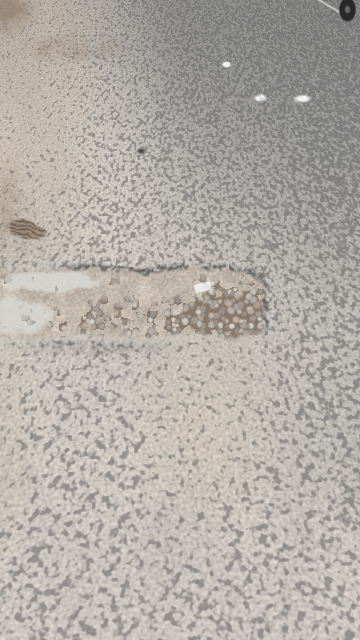
Write a Shadertoy shader that draws this texture.

```glsl
const vec3 SAND = vec3(0.795, 0.775, 0.745);
const vec3 DUST = vec3(0.79, 0.745, 0.695);
const vec3 ROAD = vec3(0.6);
const vec3 TAR = vec3(0.4);
const vec3 SOIL = vec3(0.56, 0.49, 0.42);
const vec3 CHALK = vec3(0.85, 0.85, 0.83);
const float HORIZON = 1.4;
const float SPECKLE_FREQ = 112.0;
const float GRAIN_FREQ = 210.0;
const float GRAVEL_FREQ = 105.0;
const vec2 HOLE_CENTER = vec2(0.145, 0.525);
const vec2 HOLE_HALF = vec2(0.268, 0.054);
const float HOLE_ROUND = 0.03;

vec2 hash2(vec2 p) {
    vec3 a = fract(p.xyx * vec3(0.1031, 0.1030, 0.0973));
    a += dot(a, a.yzx + 33.33);
    return fract((a.xx + a.yz) * a.zy);
}

float corner(vec2 cell, vec2 offset) {
    float angle = 6.2832 * hash2(cell + 71.0).x;
    return dot(vec2(cos(angle), sin(angle)), offset);
}

float gradientNoise(vec2 p) {
    vec2 i = floor(p), f = fract(p), e = vec2(0, 1);
    vec2 u = f * f * (3.0 - 2.0 * f);
    float low = mix(corner(i, f), corner(i + e.yx, f - e.yx), u.x);
    float high = mix(corner(i + e, f - e), corner(i + 1.0, f - 1.0), u.x);
    return 1.4 * mix(low, high, u.y);
}

float fbm(vec2 p) {
    float sum = 0.0, amp = 0.6;
    for (int i = 0; i < 4; i++) {
        sum += amp * gradientNoise(p);
        p = p * 2.03 + 17.0;
        amp *= 0.5;
    }
    return sum;
}

float box(vec2 p, vec2 size) {
    vec2 d = abs(p) - size;
    return length(max(d, 0.0)) + min(max(d.x, d.y), 0.0);
}

// Soft ellipse: 1 at the center, 0 beyond the radii
float blob(vec2 p, float x, float y, float rx, float ry) {
    return 1.0 - smoothstep(0.2, 1.0, length((p - vec2(x, y)) / vec2(rx, ry)));
}

vec2 rotate(vec2 p, float a) {
    return mat2(cos(a), sin(a), -sin(a), cos(a)) * p;
}

// Pebble colour in rgb, coverage in a
vec4 gravel(vec2 p, float density) {
    vec2 g = p * GRAVEL_FREQ, cell = floor(g), id = cell;
    float nearest = 9.0;
    for (int k = 0; k < 9; k++) {
        vec2 c = cell + vec2(k % 3 - 1, k / 3 - 1);
        float d = length(g - c - hash2(c)) + 0.25 * hash2(c + 5.0).x;
        if (d < nearest) { nearest = d; id = c; }
    }
    vec2 h = hash2(id + 9.0);
    vec3 tint = mix(vec3(0.57, 0.54, 0.53), CHALK, h.x * h.x);
    tint = mix(tint, vec3(0.73, 0.58, 0.55), 0.5 * step(0.85, h.y));
    tint = mix(tint, SOIL * 0.9, smoothstep(0.35, 0.75, nearest));
    return vec4(tint, smoothstep(h.y - 0.15, h.y + 0.15, density));
}

void mainImage(out vec4 fragColor, in vec2 fragCoord) {
    vec2 p = fragCoord / iResolution.y;
    float aa = 1.2 / iResolution.y;
    vec2 ground = vec2((p.x - 0.28) / (HORIZON - p.y), -log(HORIZON - p.y));
    float broad = fbm(p * vec2(9, 5) + 3.0);
    float rough = fbm(p * 38.0);
    float grain = gradientNoise(ground * GRAIN_FREQ);

    // Bare road at the upper right, dust elsewhere
    float bare = smoothstep(0.45, 0.9, p.y) * smoothstep(-0.06, 0.14, p.x - 0.4 + 0.24 * p.y + 0.04 * broad);
    float rightWear = smoothstep(0.34, 0.56, p.x + 0.05 * broad) * smoothstep(0.1, 0.35, p.y);
    float sandBand = blob(p, 0.32, 0.36, 0.15, 0.25) + blob(p, 0.0, 0.33, 0.08, 0.25);
    float leftDust = smoothstep(0.16, 0.0, p.x - 0.05 * p.y) * smoothstep(0.5, 0.75, p.y);
    vec3 col = mix(SAND, DUST, clamp(0.5 * sandBand + leftDust + 0.3 * broad, 0.0, 1.0));
    col = mix(col, ROAD, clamp(0.85 * bare + 0.25 * rightWear, 0.0, 0.9));
    col *= 1.0 + 0.11 * grain + 0.06 * broad - 0.1 * smoothstep(0.75, 1.0, p.y);

    // Tar speckles showing through, from faint mottling to dark flecks
    float wear = 0.08 + 0.2 * (rightWear + bare - sandBand) - 0.32 * leftDust + 0.2 * broad;
    wear += 0.08 * smoothstep(0.35, 0.0, p.y) + 0.08 * smoothstep(0.52, 0.65, p.y);
    vec2 s = rotate(ground, 0.6) * SPECKLE_FREQ;
    float speckle = gradientNoise(s) + 0.5 * gradientNoise(rotate(s, 0.9) * 1.9);
    speckle += 0.35 * gradientNoise(s * 0.37 + 8.0);
    col = mix(col, TAR, 0.56 * smoothstep(0.08, 0.75, speckle + wear));

    // Pothole: dusty floor, pale crust and gravel
    vec2 warped = p - HOLE_CENTER + vec2(0.006, 0.01) * rough;
    warped.y += 0.004 * sin(p.x * 36.0);
    float hole = box(warped, HOLE_HALF - HOLE_ROUND) - HOLE_ROUND;
    float inside = smoothstep(0.004, -0.004, hole);
    vec3 bed = DUST * (0.97 + 0.13 * rough + 0.1 * grain);
    float crust = blob(p, 0.02, 0.505, 0.09, 0.04) + blob(p, 0.08, 0.56, 0.11, 0.025);
    bed = mix(bed, CHALK, 0.8 * smoothstep(0.15, 0.6, crust + 0.5 * rough));
    float density = blob(p, 0.375, 0.512, 0.14, 0.07) + 0.4 * blob(p, 0.21, 0.5, 0.2, 0.045);
    vec4 stones = gravel(p + 0.003 * rough, density + 0.3 * rough);
    col = mix(col, mix(bed, stones.rgb, 0.9 * stones.a), inside);

    // Broken upper rim, shaded and sandy lower rim
    float upperRim = smoothstep(0.06, 0.13, p.x) * smoothstep(0.54, 0.57, p.y);
    float sideRim = smoothstep(0.36, 0.39, p.x) * smoothstep(0.47, 0.5, p.y);
    float rim = smoothstep(0.009, 0.001, abs(hole - 0.002)) * smoothstep(-0.4, 0.3, rough + 0.5 * speckle);
    col = mix(col, TAR * 0.85, 0.8 * rim * max(upperRim, sideRim));
    float shade = blob(p, 0.15, 0.458, 0.17, 0.018) * (0.25 + 0.3 * speckle);
    col = mix(col, TAR, max(shade, 0.0) * (1.0 - inside));
    col = mix(col, SAND, 0.5 * smoothstep(0.008, 0.0, abs(hole)) * smoothstep(0.5, 0.47, p.y));

    // Soil at the upper left and a fibrous clump
    float soil = blob(p, 0.0, 0.99, 0.07, 0.06) + 0.4 * blob(p, 0.12, 0.925, 0.12, 0.03);
    soil += 0.4 * blob(p, 0.0, 0.66, 0.07, 0.12);
    col = mix(col, SOIL, clamp(soil * (0.6 + rough), 0.0, 0.7));
    vec2 clump = rotate(p - vec2(0.039, 0.641), 0.3);
    float fibres = 0.88 + 0.2 * sin(clump.y * 1100.0 + 9.0 * rough);
    float clumpMask = smoothstep(1.0, 0.7, length(clump / vec2(0.036, 0.016)) + 0.4 * rough);
    col = mix(col, SOIL * fibres, 0.85 * clumpMask);

    // Paper scrap, chalk splashes and a stray pebble
    vec2 scrap = rotate(p - vec2(0.317, 0.551), -0.25);
    float paper = smoothstep(aa, -aa, box(scrap, vec2(0.013, 0.007)) + 0.004 * rough);
    col = mix(col, vec3(0.92) - vec3(0.1, 0.25, 0.25) * max(rough, 0.0), paper);
    float splash = blob(p, 0.407, 0.847, 0.013, 0.008) + blob(p, 0.472, 0.846, 0.017, 0.008);
    splash += blob(p, 0.354, 0.899, 0.009, 0.006);
    col = mix(col, vec3(0.95), clamp(splash * (1.2 + 2.0 * rough), 0.0, 1.0));
    col = mix(col, TAR * 0.7, blob(p, 0.22, 0.764, 0.008, 0.006));

    // Painted line and tyre in the far corner
    float line = box(rotate(p - vec2(0.512, 0.992), 0.53), vec2(0.022, 0.0012));
    col = mix(col, CHALK, smoothstep(aa, -aa, line));
    float tyre = length((p - vec2(0.543, 0.985)) / vec2(0.8, 1.15)) - 0.016;
    vec3 tyreColor = mix(TAR * 0.4, TAR, smoothstep(-0.009, -0.013, tyre));
    col = mix(col, tyreColor, smoothstep(aa, -aa, tyre));

    fragColor = vec4(clamp(col, 0.0, 1.0), 1.0);
}
```
